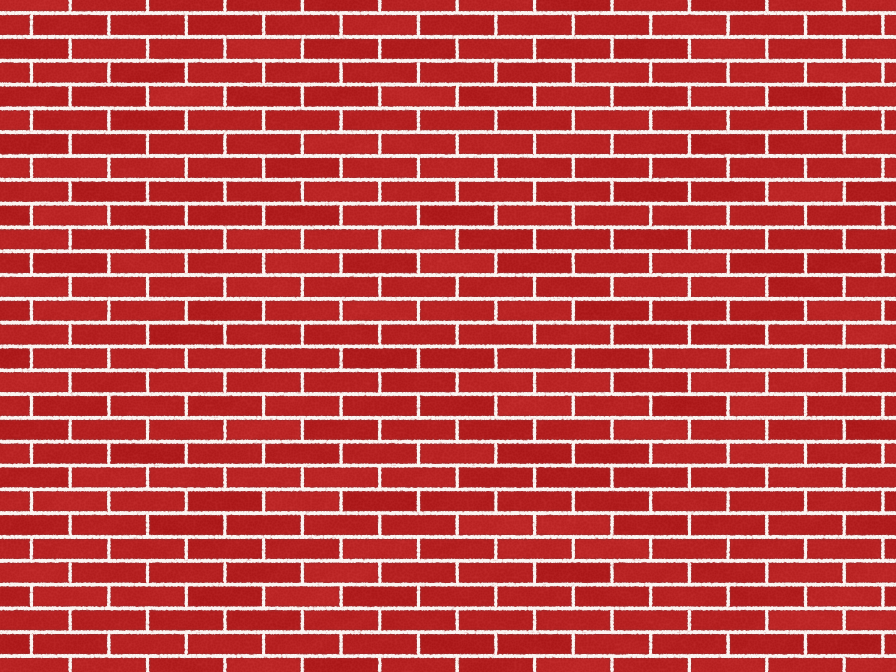
Reproduce this texture procedurally as a WebGL 1 fragment shader.

```glsl
precision highp float;
// A running-bond wall of thin red bricks with pale, slightly ragged mortar.
// Brick cells give the joint distance; a hash tints each brick, and
// cellular noise with layered sines adds the grain and soft mottling.

uniform vec2 u_resolution;

// Lengths are fractions of the canvas height.
const vec2 BRICK_PITCH = vec2(0.11519, 0.035434);
const vec2 JOINT_HALF_WIDTH = vec2(0.0023, 0.0027);
const vec2 WALL_SHIFT = vec2(-0.906, 0.329); // in bricks and courses
const float RIM_WIDTH = 0.0021;

const vec3 BRICK_DARK = vec3(0.685, 0.108, 0.112);
const vec3 BRICK_LIGHT = vec3(0.745, 0.155, 0.155);
const vec3 RIM_COLOR = vec3(0.62, 0.165, 0.172);
const vec3 MORTAR = vec3(0.985, 0.955, 0.945);
const vec3 MORTAR_SPECK = vec3(0.92, 0.82, 0.81);

float hash(vec2 p) {
  vec3 q = fract(vec3(p.xyx) * 0.1031);
  q += dot(q, q.yzx + 33.33);
  return fract((q.x + q.y) * q.z);
}

// Distance to the nearest jittered feature point.
float cellular(vec2 p) {
  vec2 cell = floor(p);
  float nearest = 2.0;
  for (int j = -1; j <= 1; j++) {
    for (int i = -1; i <= 1; i++) {
      vec2 id = cell + vec2(float(i), float(j));
      vec2 point = id + vec2(hash(id), hash(id + 57.0));
      nearest = min(nearest, distance(p, point));
    }
  }
  return nearest;
}

// Soft, broad variation in -1..1.
float mottle(vec2 p) {
  float a = sin(p.x * 61.0 + 2.0 * sin(p.y * 83.0));
  float b = sin(p.y * 137.0 - p.x * 47.0 + 1.5 * sin(p.x * 109.0));
  return 0.5 * (a + b);
}

// Brick coordinates: alternate courses slide by half a brick.
vec2 bondCoords(vec2 p) {
  vec2 g = p / BRICK_PITCH + WALL_SHIFT;
  g.x += 0.5 * mod(floor(g.y), 2.0);
  return g;
}

// Signed distance to the mortar edge, positive inside a brick.
float brickDistance(vec2 g) {
  vec2 f = fract(g);
  vec2 d = min(f, 1.0 - f) * BRICK_PITCH - JOINT_HALF_WIDTH;
  return min(d.x, d.y);
}

vec3 brickColor(vec2 p, vec2 id, float grain) {
  float tint = hash(id + vec2(19.0, 7.0));
  vec3 color = mix(BRICK_DARK, BRICK_LIGHT, tint);
  return color + 0.007 * mottle(p + 3.1 * tint) + 0.045 * grain;
}

void main() {
  vec2 p = gl_FragCoord.xy / u_resolution.y;
  float pixel = 1.0 / u_resolution.y;

  vec2 g = bondCoords(p);
  float grain = cellular(p * 270.0) - 0.5;

  // Ragged joint edge, smoothed over about one pixel.
  float d = brickDistance(g) + 0.0014 * grain;
  float soft = max(0.65 * pixel, 0.0007);
  float brickMask = smoothstep(-soft, soft, d);

  // Darker worn rim around each brick.
  vec3 brick = brickColor(p, floor(g), grain);
  float rim = 1.0 - smoothstep(0.3 * RIM_WIDTH, RIM_WIDTH + soft, d);
  brick = mix(brick, RIM_COLOR, 0.75 * rim);

  vec3 mortar = mix(MORTAR, MORTAR_SPECK, smoothstep(0.1, 0.4, grain));
  gl_FragColor = vec4(mix(mortar, brick, brickMask), 1.0);
}
```
